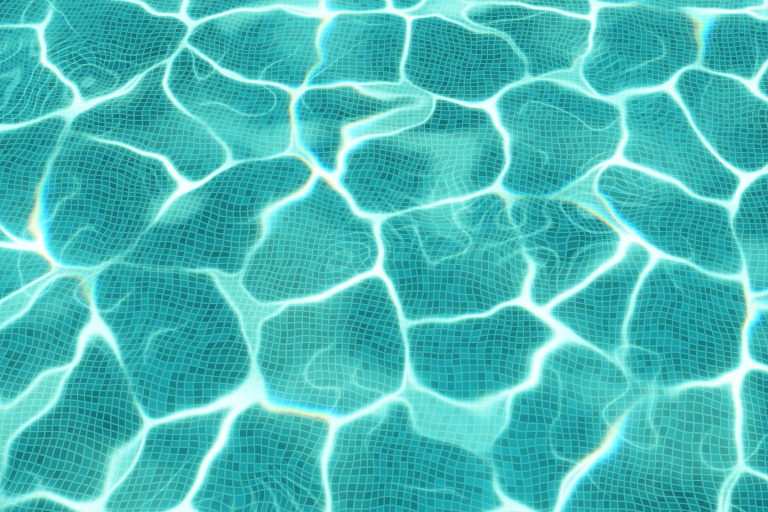
Reproduce this texture procedurally as a Shadertoy shader.

```glsl
// Sunlit pool floor: small teal tiles seen in perspective through rippled water.
// Light folds follow the borders of a warped Voronoi net, sampled once per
// colour channel for prismatic fringes; gradient noise bends the tile grid.

vec2 hash2(vec2 p) {
    vec3 h = fract(p.xyx * vec3(0.1031, 0.1030, 0.0973));
    h += dot(h, h.yzx + 33.33);
    return fract((h.xx + h.yz) * h.zy);
}

float cornerSlope(vec2 cell, vec2 offset) {
    float angle = 6.2832 * hash2(cell).x;
    return dot(vec2(cos(angle), sin(angle)), offset);
}

float gradientNoise(vec2 p) {
    vec2 i = floor(p), f = fract(p);
    vec2 u = f * f * f * (f * (f * 6.0 - 15.0) + 10.0);
    vec2 e = vec2(1.0, 0.0);
    float low = mix(cornerSlope(i, f), cornerSlope(i + e, f - e), u.x);
    float high = mix(cornerSlope(i + e.yx, f - e.yx), cornerSlope(i + 1.0, f - 1.0), u.x);
    return 1.4 * mix(low, high, u.y);
}

vec2 noise2(vec2 p) {
    return vec2(gradientNoise(p), gradientNoise(p + vec2(37.3, 91.7)));
}

// Distance to the nearest Voronoi border, blended so that junctions swell
float borderDistance(vec2 p) {
    vec2 cell = floor(p), f = fract(p), nearestCell, nearest;
    float best = 9.0;
    for (int y = -1; y <= 1; y++)
    for (int x = -1; x <= 1; x++) {
        vec2 g = vec2(x, y);
        vec2 r = g + 0.03 + 0.94 * hash2(cell + g) - f;
        if (dot(r, r) < best) {
            best = dot(r, r);
            nearest = r;
            nearestCell = g;
        }
    }
    float sum = 0.0;
    for (int y = -2; y <= 2; y++)
    for (int x = -2; x <= 2; x++) {
        vec2 g = nearestCell + vec2(x, y);
        vec2 r = g + 0.03 + 0.94 * hash2(cell + g) - f;
        vec2 across = r - nearest;
        if (dot(across, across) > 1e-4)
            sum += exp(-26.0 * dot(0.5 * (r + nearest), normalize(across)));
    }
    return max(0.0, -log(sum) / 26.0);
}

// Light gathered on the floor: thin lines that open here and there into ribbons
float caustic(vec2 p, float ribbon, float strength) {
    float d = borderDistance(p * 3.7);
    float x = (d - ribbon) / 0.022;
    float line = strength / (1.0 + x * x + 0.3 * x * x * x * x);
    float fill = (1.0 - smoothstep(ribbon - 0.012, ribbon + 0.012, d)) * smoothstep(0.0, 0.05, ribbon);
    return line + 0.3 * fill + 0.09 * exp(-d / 0.09);
}

vec3 tiles(vec2 p, float swirl) {
    // Refraction bends the grid, strongly in a few patches
    vec2 bent = p + (1.0 + 1.5 * swirl) * (0.025 * noise2(p * 5.0) + 0.006 * noise2(p * 15.0));
    vec2 u = 62.0 * mat2(0.993, 0.12, -0.12, 0.993) * bent;
    vec2 w = fwidth(u);
    vec2 toGrout = 0.5 - abs(fract(u) - 0.5);
    vec2 lines = 1.0 - smoothstep(vec2(0.03), 0.05 + 0.8 * w, toGrout);
    lines *= clamp(1.3 - 1.1 * w, 0.0, 1.0);
    float shade = 1.0 + 0.26 * (hash2(floor(u)).x - 0.5) + 0.2 * gradientNoise(p * 2.5);
    vec3 glaze = vec3(0.075, 0.545, 0.575) * shade;
    return mix(glaze, vec3(0.27, 0.73, 0.71), 0.75 * max(lines.x, lines.y));
}

void mainImage(out vec4 fragColor, in vec2 fragCoord) {
    vec2 screen = fragCoord / iResolution.y;
    vec2 p = (screen - vec2(0.75, 0.0)) / (1.0 - 0.3 * screen.y);

    // Ripples wander the light net; ribbon width and strength drift along it
    vec2 q = p + 0.06 * noise2(p * 4.0 + 11.0) + 0.014 * noise2(p * 13.0);
    float ribbon = 0.32 * max(0.0, gradientNoise(p * 3.4 + 23.0) - 0.2);
    float strength = max(0.15, 1.5 + 2.4 * gradientNoise(p * 4.5 + 51.0));
    strength *= 1.0 - 0.45 * smoothstep(0.0, 0.06, ribbon);

    // Dispersion shifts red and blue to opposite sides
    float spread = 0.001 + 0.007 * smoothstep(0.1, 0.5, gradientNoise(p * 3.5 + 70.0));
    vec2 shift = spread * vec2(0.85, 0.5);
    vec3 light = vec3(caustic(q + shift, ribbon, strength),
                      caustic(q, ribbon, strength),
                      caustic(q - shift, ribbon, strength));

    // Faint secondary filaments, and nested contour loops in the swirled patches
    float filament = exp(-38.0 * abs(gradientNoise(q * 6.0 + 3.0)));
    light += 0.4 * filament * smoothstep(0.0, 0.4, gradientNoise(p * 3.2 + 40.0));
    float swirl = smoothstep(0.1, 0.5, gradientNoise(p * 2.2 + 5.0));
    float loops = abs(fract(7.0 * gradientNoise(q * 4.0 + 17.0)) - 0.5);
    light += 0.22 * swirl * (1.0 - smoothstep(0.02, 0.2, loops));

    // Soft veils of light, with more surface sheen toward the far side
    light += 0.14 * smoothstep(0.0, 0.5, gradientNoise(q * 3.0 + 85.0));
    light += 0.45 * screen.y * smoothstep(0.2, 0.7, gradientNoise(q * vec2(4.0, 6.0) + 60.0));

    // Water tint makes green and blue saturate before red
    vec3 color = 1.0 - (1.0 - tiles(p, swirl)) * exp(-light * vec3(1.0, 2.7, 2.0));
    fragColor = vec4(color, 1.0);
}
```
